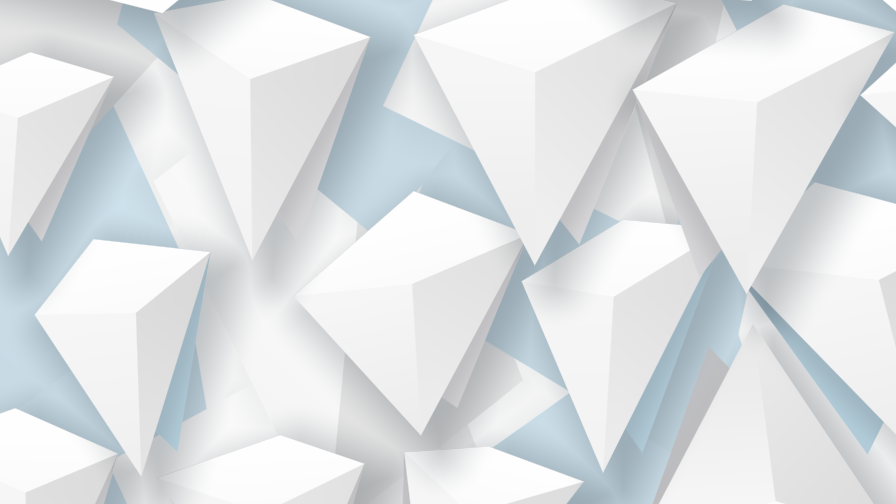
A WebGL 1 fragment shader for this background:

```glsl
precision highp float;
// Folded white paper pyramids casting soft shadows over pale blue and grey sheets.
uniform vec2 u_resolution;

float hash(vec2 p) {
  return fract(sin(dot(p, vec2(127.1, 311.7))) * 43758.5);
}

vec2 hash2(vec2 p) {
  return vec2(hash(p), hash(p + 17.3));
}

// Distance to the line a-b, positive on its right-hand side.
float side(vec2 p, vec2 a, vec2 b) {
  vec2 e = normalize(b - a), d = p - a;
  return d.x * e.y - d.y * e.x;
}

float segment(vec2 p, vec2 a, vec2 b) {
  vec2 e = b - a, d = p - a;
  return length(d - e * clamp(dot(d, e) / dot(e, e), 0.0, 1.0));
}

// Signed distance to a convex quad with clockwise corners, negative inside.
float quad(vec2 p, vec2 a, vec2 b, vec2 c, vec2 d) {
  float inner = min(min(side(p, a, b), side(p, b, c)), min(side(p, c, d), side(p, d, a)));
  float edge = min(min(segment(p, a, b), segment(p, b, c)), min(segment(p, c, d), segment(p, d, a)));
  return inner > 0.0 ? -edge : edge;
}

vec2 toLocal(vec2 p, float angle, float flip) {
  float c = cos(angle), s = sin(angle);
  return vec2(c * p.x + s * p.y, flip * (c * p.y - s * p.x));
}

// Antialiased coverage of the region where d is negative.
float cover(float d) {
  return clamp(0.5 - d * u_resolution.y / 1.3, 0.0, 1.0);
}

// The scene is a paper colour in rgb and a shadow depth in a.
vec4 castShadow(vec4 scene, float d, float depth) {
  float dark = 1.0 - smoothstep(-0.04, 0.10, d);
  return vec4(scene.rgb, max(scene.a, depth * dark));
}

vec4 lay(vec4 scene, vec3 paper, float amount) {
  return mix(scene, vec4(paper, 0.0), amount);
}

// Large backing sheet; colours alternate evenly, white ones have a crease.
vec4 addSheet(vec4 scene, vec2 p, vec2 id) {
  vec2 r = 0.34 + 0.14 * hash2(id + 3.1);
  vec2 k = hash2(id + 8.7) - 0.5;
  vec2 q = toLocal(p, hash(id + 5.9) - 0.5, 1.0);
  vec2 top = vec2(0.4 * k.y, 1.25 * r.y), bottom = vec2(0.4 * k.x, -0.48);
  float d = quad(q, vec2(-r.x, 0.3 * k.x), top, vec2(0.4, 0.3 * k.y), bottom);
  float pick = fract(0.618 * id.x + 0.37 * id.y);
  float crease = cover(side(q, top, bottom));
  vec3 paper = vec3(0.98 - 0.08 * crease);
  if (pick < 0.61) paper = vec3(0.79, 0.865, 0.905);
  paper *= 1.0 + 0.05 * clamp(p.x + p.y, -0.5, 0.4);
  return lay(castShadow(scene, d + 0.01, 0.3), paper, cover(d));
}

// Three-sided pyramid with a tapered flap behind one lower edge.
vec4 addPyramid(vec4 scene, vec2 p, vec2 id) {
  vec2 u = hash2(id + 1.7), v = hash2(id + 6.1), w = hash2(id + 9.4);
  float size = 0.68 + 0.55 * w.x;
  float angle = (w.y - 0.5) * 0.55;
  float flip = hash(id + 4.4) > 0.72 ? -1.0 : 1.0;
  vec2 q = toLocal(p, angle, flip);

  vec2 left = size * vec2(-0.18 - 0.11 * u.x, 0.03 + 0.12 * v.x);
  vec2 right = size * vec2(0.18 + 0.11 * u.y, 0.03 + 0.12 * v.y);
  vec2 top = size * vec2(0.16 * (u.y - 0.5), 0.16 + 0.05 * u.x);
  vec2 bottom = size * vec2(0.12 * (v.x - 0.5), -0.31 - 0.09 * v.y);
  vec2 peak = vec2(0.0);
  float d = quad(q, left, top, right, bottom);

  // Cast shadow towards the lower right
  vec2 s = toLocal(p - vec2(0.04, -0.03), angle, flip);
  scene = castShadow(scene, quad(s, left, top, right, bottom), 1.0);

  // Flap, darkest where it meets the pyramid
  float lean = hash(id + 7.2) > 0.5 ? 1.0 : -1.0;
  float flap = quad(q, left, top, right, bottom + size * vec2(0.09 * lean, 0.04));
  vec3 flapColor = hash(id + 11.5) > 0.7 ? vec3(0.68, 0.78, 0.83) : vec3(0.82, 0.82, 0.83);
  flapColor *= 0.92 + 0.1 * smoothstep(0.0, 0.06, d);
  scene = lay(scene, flapColor, cover(flap));

  // Lit upper face, pale left face and grey right face
  float fall = clamp(-q.y / 0.3, 0.0, 1.0);
  float pale = 0.965 - 0.06 * u.x * fall;
  float grey = 0.86 + 0.05 * u.y + 0.03 * fall - 0.1 * clamp(q.x, 0.0, 0.3);
  float lit = 0.985 + 0.01 * smoothstep(0.0, 0.12, q.y);
  float tone = mix(pale, grey, cover(side(q, peak, bottom)));
  float upper = min(side(q, peak, left), side(q, right, peak));
  tone = mix(tone, lit, cover(-upper));
  return lay(scene, vec3(tone), cover(d));
}

void main() {
  vec2 p = gl_FragCoord.xy / u_resolution.y;
  vec4 scene = vec4(vec3(0.98), 0.0);

  for (int j = 0; j < 3; j++) {
    for (int i = 0; i < 4; i++) {
      vec2 id = vec2(float(i), float(j));
      vec2 center = id * vec2(0.6, 0.5) + 0.16 * (hash2(id + 21.0) - 0.5);
      scene = addSheet(scene, p - center, id);
    }
  }

  // Upper rows overlap the lower ones
  for (int j = 0; j < 4; j++) {
    for (int i = 0; i < 5; i++) {
      vec2 id = vec2(float(i), float(j));
      vec2 center = vec2(id.x + 0.5 * mod(id.y, 2.0), id.y) * vec2(0.5, 0.4);
      center += 0.14 * (hash2(id + 33.0) - 0.5);
      scene = addPyramid(scene, p - center, id);
    }
  }
  vec3 color = scene.rgb * (1.0 - 0.23 * scene.a * vec3(1.0, 0.95, 0.91));
  gl_FragColor = vec4(color, 1.0);
}
```
